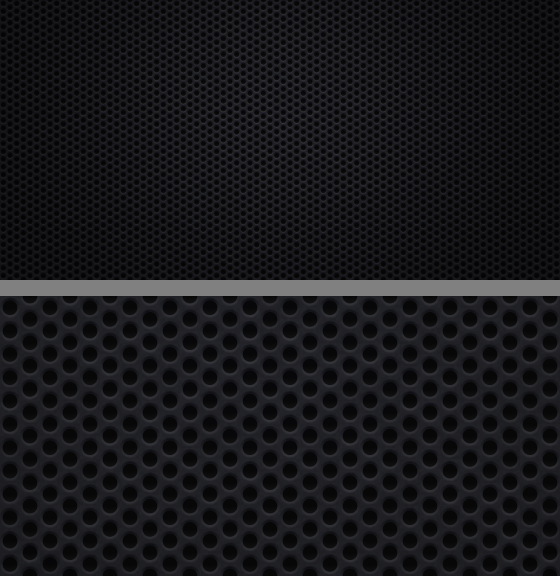
Top, the full canvas; bottom, a detail of the centre.
A Shadertoy shader for this pattern:

```glsl
// Dark perforated metal sheet: staggered round holes with lit rims and a soft vignette.

#define COLUMNS 84.0
#define ROWS 36.0
#define HOLE_RADIUS 0.315
#define RIM_WIDTH 0.09
#define RIM_LIGHT 0.055
#define GRAIN 0.010
#define HOLE_COLOR vec3(0.024, 0.024, 0.028)
#define METAL_COLOR vec3(0.108, 0.110, 0.126)
#define EDGE_DIMMING 0.56

// Sine-free hash, 0 to 1
float hash(vec2 p) {
    vec3 q = fract(vec3(p.xyx) * 0.1031);
    q += dot(q, q.yzx + 33.33);
    return fract((q.x + q.y) * q.z);
}

// Broad light, strongest a little above the centre
float sheetLight(vec2 uv) {
    vec2 offset = (uv - vec2(0.5, 0.6)) * vec2(1.9, 1.2);
    return 1.22 - EDGE_DIMMING * smoothstep(0.0, 1.1, length(offset));
}

void mainImage(out vec4 fragColor, in vec2 fragCoord) {
    vec2 uv = fragCoord / iResolution.xy;

    // Columns of holes, every other one shifted by half a hole
    vec2 grid = uv * vec2(COLUMNS, ROWS);
    float column = floor(grid.x);
    grid.y += 0.5 * mod(column, 2.0);
    vec2 cell = floor(grid);

    // Cell offset measured in row heights, so the holes stay round
    float cellAspect = iResolution.x * ROWS / (iResolution.y * COLUMNS);
    vec2 local = (fract(grid) - 0.5) * vec2(cellAspect, 1.0);
    float radius = length(local);
    float dist = radius - HOLE_RADIUS;
    float blur = 0.6 * ROWS / iResolution.y;

    // Metal with slight differences between cells and a fine grain
    float wear = hash(cell + 7.0) - 0.5;
    float grain = hash(floor(uv * vec2(512.0, 256.0))) - 0.5;
    vec3 color = METAL_COLOR * (1.0 + 0.08 * wear) + GRAIN * grain;

    // Bevel: lower lip catches light, upper lip falls into shade
    float facing = -local.y / max(radius, 0.001);
    float rim = 1.0 - smoothstep(0.0, RIM_WIDTH + blur, abs(dist - 0.5 * RIM_WIDTH));
    color += RIM_LIGHT * rim * facing * (1.0 + 0.3 * wear);

    // Hole, with a faint glow on its lower inner wall
    float depth = smoothstep(-HOLE_RADIUS, 0.0, dist);
    vec3 hole = HOLE_COLOR + 0.03 * depth * max(facing, 0.0);
    color = mix(hole, color, smoothstep(-blur, blur, dist));

    fragColor = vec4(max(color * sheetLight(uv), 0.0), 1.0);
}
```
